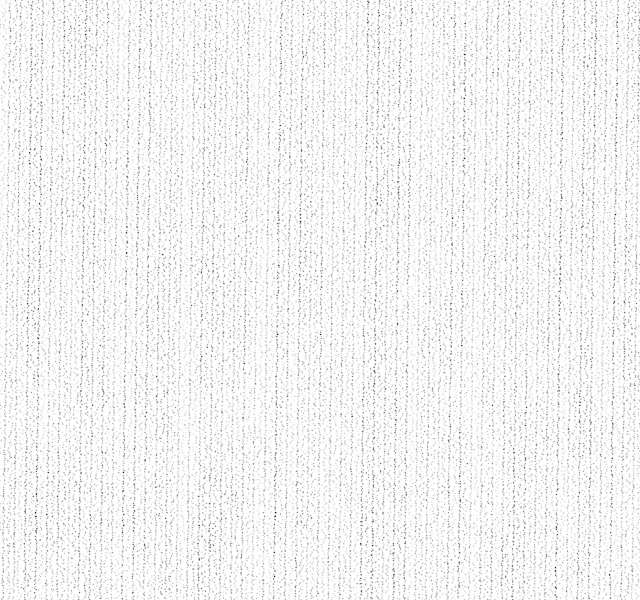
A Shadertoy shader for this texture:

```glsl
// Pale speckled weave: fine, slightly leaning columns of tiny grey specks on white.
// Each grid cell scatters a few specks around its column line; gradient noise
// and a per-column weight vary how strongly they are inked.

const vec2 CELLS = vec2(118.0, 110.0);       // columns across, rows down
const int SPECKS = 3;                        // specks per cell
const float SPECK_RADIUS = 0.085;            // in cell widths
const float RADIUS_VARIATION = 0.25;
const float PIXEL_BLUR = 0.5;                // edge softening, in pixels
const float LEAN = 0.012;                    // sideways drift from bottom to top
const float STRAND_SPREAD = 0.34;            // sideways scatter in tight columns
const float LOOSE_SPREAD = 0.85;             // sideways scatter in loose columns
const float STRAND_INK = 0.86;
const float LOOSE_INK = 0.60;
const float COLUMN_VARIATION = 0.30;
const float MOTTLE_STRENGTH = 0.45;
const vec2 MOTTLE_SCALE = vec2(0.16, 0.045); // noise cycles per cell
const vec3 PAPER = vec3(0.995);
const vec3 INK = vec3(0.14);

vec2 hash22(vec2 p) {
    vec3 q = fract(vec3(p.xyx) * vec3(0.1031, 0.1030, 0.0973));
    q += dot(q, q.yzx + 33.33);
    return fract((q.xx + q.yz) * q.zy);
}

float cornerGradient(vec2 corner, vec2 offset) {
    return dot(hash22(corner) * 2.0 - 1.0, offset);
}

float gradientNoise(vec2 p) {
    vec2 i = floor(p), f = fract(p);
    vec2 u = f * f * f * (f * (f * 6.0 - 15.0) + 10.0);
    vec2 e = vec2(1.0, 0.0);
    float low = mix(cornerGradient(i, f), cornerGradient(i + e, f - e), u.x);
    float high = mix(cornerGradient(i + e.yx, f - e.yx),
                     cornerGradient(i + e.xx, f - e.xx), u.x);
    return mix(low, high, u.y);
}

// Soft disc that keeps its total ink when smaller than a pixel.
float speck(vec2 offset, float radius, float pixel) {
    float r2 = radius * radius;
    float width2 = r2 + pixel * pixel * PIXEL_BLUR * PIXEL_BLUR;
    return r2 / width2 * exp(-dot(offset, offset) / width2);
}

float cellInk(vec2 cell, vec2 p, float pixel) {
    bool loose = mod(cell.x, 2.0) > 0.5;
    float spread = loose ? LOOSE_SPREAD : STRAND_SPREAD;
    float weight = loose ? LOOSE_INK : STRAND_INK;
    weight *= 1.0 + COLUMN_VARIATION * (hash22(vec2(cell.x, 7.0)).x * 2.0 - 1.0);
    weight *= 1.0 + MOTTLE_STRENGTH * gradientNoise(cell * MOTTLE_SCALE + 31.0);

    float ink = 0.0;
    for (int k = 0; k < SPECKS; k++) {
        float n = float(k);
        vec2 place = hash22(cell + vec2(17.3, 41.7) * (n + 1.0));
        vec2 trait = hash22(cell + vec2(53.1, 29.9) * (n + 1.0));
        vec2 center = cell + vec2(0.5 + (place.x - 0.5) * spread,
                                  (n + place.y) / float(SPECKS));
        float radius = SPECK_RADIUS * (1.0 + RADIUS_VARIATION * (trait.x * 2.0 - 1.0));
        ink += weight * mix(0.45, 1.45, trait.y) * speck(p - center, radius, pixel);
    }
    return ink;
}

void mainImage(out vec4 fragColor, in vec2 fragCoord) {
    vec2 uv = fragCoord / iResolution.xy;
    uv.x -= LEAN * uv.y;
    vec2 p = uv * CELLS;
    float pixel = CELLS.y / iResolution.y;

    // Neighbouring cells, so specks may cross cell borders
    float ink = 0.0;
    for (int y = -1; y <= 1; y++) {
        for (int x = -1; x <= 1; x++) {
            ink += cellInk(floor(p) + vec2(x, y), p, pixel);
        }
    }
    fragColor = vec4(mix(PAPER, INK, clamp(ink, 0.0, 1.0)), 1.0);
}
```
